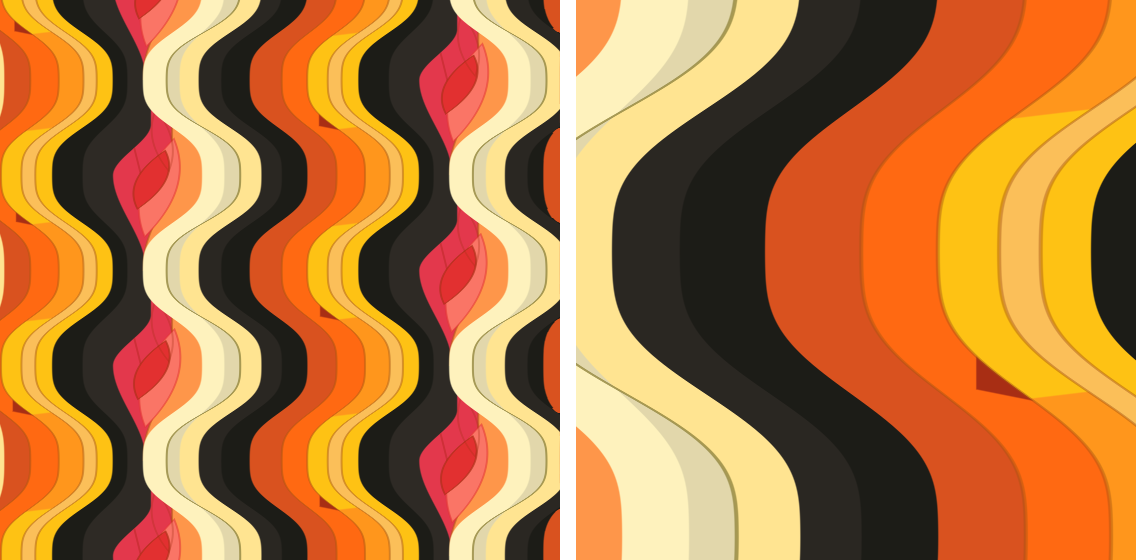
Left: the whole. Right: its middle third, enlarged.
Give the GLSL for this pattern, as a WebGL 1 fragment shader.

```glsl
precision highp float;
// Retro wavy ribbons in half-dropped columns, with red leaf shapes between them.

uniform vec2 u_resolution;

const float PI = 3.14159265;
const float CANVAS = 768.0;   // design units across the canvas
const float PITCH = 420.0;    // column spacing
const float PERIOD = 261.0;   // wave length
const float ORIGIN = 236.5;   // centre line of the first cream edge
const float CREST = 110.0;    // height of the first leftmost bend

const vec3 BLACK = vec3(0.11, 0.11, 0.09);
const vec3 CHARCOAL = vec3(0.18, 0.165, 0.145);
const vec3 CREAM = vec3(0.995, 0.95, 0.74);
const vec3 STONE = vec3(0.885, 0.845, 0.67);
const vec3 PALE = vec3(1.0, 0.895, 0.57);
const vec3 RUST = vec3(0.85, 0.32, 0.12);
const vec3 ORANGE = vec3(1.0, 0.41, 0.07);
const vec3 AMBER = vec3(1.0, 0.59, 0.11);
const vec3 GOLD = vec3(0.995, 0.76, 0.08);
const vec3 APRICOT = vec3(0.985, 0.75, 0.35);
const vec3 CRIMSON = vec3(0.89, 0.22, 0.30);
const vec3 RED = vec3(0.885, 0.19, 0.19);
const vec3 CORAL = vec3(0.98, 0.46, 0.40);
const vec3 PEACH = vec3(0.995, 0.59, 0.29);
const vec3 OLIVE = vec3(0.58, 0.53, 0.25);
const vec3 BROWN = vec3(0.65, 0.33, 0.06);
const vec3 MAROON = vec3(0.66, 0.18, 0.08);

float hash(vec2 p) {
  return fract(sin(dot(p, vec2(127.1, 311.7))) * 43758.5453);
}

// Rounded cosine, +1 at v = 0
float wave(float v) {
  float a = 2.0 * PI * v / PERIOD;
  return 1.1 * (cos(a) - 0.1 * cos(3.0 * a));
}

// Fills where d is positive
vec3 paint(vec3 base, vec3 ink, float d, float px) {
  return mix(base, ink, smoothstep(-px, px, d));
}

// Thin line along d = 0
vec3 stroke(vec3 base, vec3 ink, float d, float px, float strength) {
  return mix(base, ink, strength * (1.0 - smoothstep(0.5, 0.9 + px, abs(d))));
}

vec3 paintLined(vec3 base, vec3 ink, float d, float px) {
  return stroke(paint(base, ink, d, px), BROWN, d, px, 0.45);
}

// Slanted leaf, positive inside
float leaf(vec2 p, vec2 centre, float slant, vec2 halfSize) {
  vec2 q = p - centre;
  float u = q.y / halfSize.y;
  return halfSize.x * (1.0 - u * u) - abs(q.x + slant * u);
}

vec3 paintLens(vec3 col, vec2 p, float w, float jitter, float px) {
  col = paint(col, CHARCOAL, p.x + 92.5 + 31.0 * w, px);
  float rise = 52.0 * smoothstep(0.0, 70.0, -p.y);
  float fall = 44.0 * smoothstep(0.0, 125.0, p.y);
  float lens = p.x + 81.5 - rise - fall;
  col = paint(col, CRIMSON, lens, px);
  float facet = step(-38.0, p.y) * step(p.y, 4.0) * step(0.0, lens);
  col = stroke(col, RED * 0.85, p.x + 43.0 - 0.25 * p.y, px, 0.6 * facet);
  float peach = p.x + 0.5 + 39.0 * smoothstep(-10.0, 120.0, p.y);
  col = paintLined(col, PEACH, peach, px);
  float coral = leaf(p, vec2(-16.5 + jitter, 17.0), 20.0, vec2(24.0, 67.0));
  col = stroke(paint(col, CORAL, coral, px), RED, coral, px, 0.5);
  float core = leaf(p, vec2(-27.5 + jitter, 6.0), 19.0, vec2(20.0, 40.0));
  col = stroke(paint(col, RED, core, px), MAROON, core, px, 0.6);
  float veil = leaf(p, vec2(-14.0, -48.0), -9.0, vec2(13.0, 42.0));
  return stroke(col, MAROON, veil, px, 0.3 * step(0.0, lens));
}

vec3 paintRibbons(vec3 col, vec2 p, float w, float jitter, float px) {
  // Pale ribbon: two crossing curves leave stone slivers
  float a = p.x - 42.5 - 51.0 * w;
  float b = p.x - 40.5 - 31.0 * w;
  col = paint(col, CREAM, p.x - 41.0 * w, px);
  col = paint(col, STONE, max(a, b), px);
  col = paint(col, PALE, min(a, b), px);
  col = stroke(col, OLIVE, a, px, 0.8);

  // Dark ribbon
  col = paint(col, CHARCOAL * 0.92, p.x - 79.0 - 43.5 * w, px);
  col = paint(col, BLACK, p.x - 108.5 - 42.0 * w, px);

  // Warm ribbon: gold and amber lobes alternate
  col = paint(col, RUST, p.x - 145.5 - 40.0 * w, px);
  col = paintLined(col, ORANGE, p.x - 187.5 - 38.0 * w, px);
  float chip = min(p.x - 204.0 - 2.0 * jitter, -64.0 - p.y + 0.2 * (p.x - 220.0));
  col = paint(col, MAROON, min(chip, p.y + 90.0), px);
  float lobe = 66.0 - abs(p.y + 0.12 * (p.x - 250.0));
  col = paintLined(col, paint(GOLD, AMBER, lobe, px), p.x - 224.5 - 40.0 * w, px);
  col = paintLined(col, APRICOT, p.x - 255.5 - 43.0 * w, px);
  col = paintLined(col, GOLD, p.x - 274.0 - 42.5 * w, px);
  return paint(col, BLACK, p.x - 296.5 - 42.0 * w, px);
}

void main() {
  vec2 pos = gl_FragCoord.xy / u_resolution * CANVAS;
  pos.y = CANVAS - pos.y;
  float px = CANVAS / u_resolution.y;
  vec3 col = RUST;

  // Columns overlap from left to right, every other one dropped half a wave
  for (int i = -1; i <= 1; i++) {
    float k = float(i);
    float y = pos.y - CREST - 0.5 * PERIOD * abs(k);
    vec2 p = vec2(pos.x - ORIGIN - k * PITCH, mod(y, PERIOD) - 0.5 * PERIOD);
    float w = wave(p.y);
    float jitter = 3.0 * (hash(vec2(k, floor(y / PERIOD))) - 0.5);
    col = paintLens(col, p, w, jitter, px);
    col = paintRibbons(col, p, w, jitter, px);
  }

  // Uneven slivers at the side edges
  float bend = wave(pos.y - CREST - 0.5 * PERIOD);
  float notch = 4.0 * hash(vec2(floor(pos.y / 13.0), 3.0));
  col = paint(col, PALE, 6.0 * (-2.0 * bend - 1.0) - pos.x, px);
  float bulge = 23.0 * sqrt(max(bend, 0.0)) - notch * (1.0 - abs(bend));
  col = paint(col, RUST, pos.x - CANVAS + bulge, px);

  gl_FragColor = vec4(col, 1.0);
}
```
